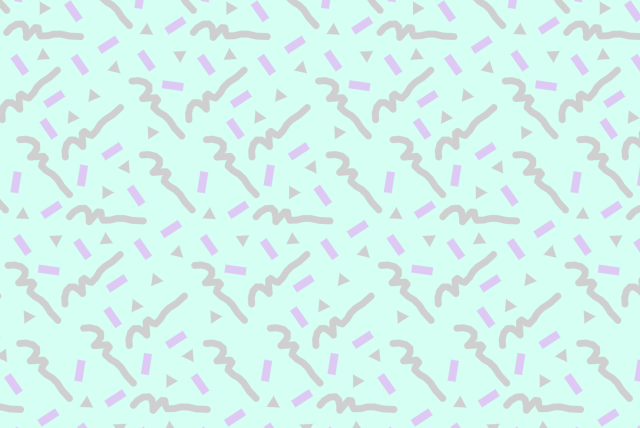
Give the GLSL for this pattern, as a WebGL 2 fragment shader.

```glsl
#version 300 es
precision highp float;

uniform vec2 u_resolution;
out vec4 fragColor;

const vec2 SHEET = vec2(768.0, 512.0);  // design units, y pointing down
const float REPEAT = 224.0;             // horizontal period

const vec3 MINT = vec3(0.83, 1.0, 0.95);
const vec3 GREY = vec3(0.81);
const vec3 LILAC = vec3(0.87, 0.79, 0.96);

// Placements within one repeat: x, y, rotation in degrees
const vec3 BARS[12] = vec3[](
  vec3(58.5, 154, 55), vec3(134.6, 181, -33), vec3(99, 210, -81),
  vec3(19.2, 218, -81), vec3(163.3, 234, 55), vec3(61.8, 251, -33),
  vec3(205.3, 274, -33), vec3(27, 293, 55), vec3(99, 298, 55),
  vec3(171.3, 298, 55), vec3(58.6, 323, 8), vec3(140.3, 339, -33));

const vec3 TRIANGLES[9] = vec3[](
  vec3(86.5, 140.5, 5), vec3(33.5, 379, -3), vec3(150.5, 200, 175),
  vec3(127.6, 230.3, 0), vec3(27.3, 257, -87), vec3(67.2, 286.5, 87),
  vec3(127.2, 287, -94), vec3(213, 302, -77), vec3(187, 335, 8));

const vec3 SQUIGGLES[6] = vec3[](
  vec3(127.7, 261.8, 0), vec3(111.2, 334, -45), vec3(111.6, 158.2, -45),
  vec3(53.6, 200, 44.5), vec3(200.8, 218.3, 44.5), vec3(39.6, 350.4, 44.5));

// Centre line of the squiggle, from hooked start to wavy tail
const vec2 STROKE[17] = vec2[](
  vec2(0, 0), vec2(5, -5.7), vec2(12, -9.8), vec2(18.5, -10.2),
  vec2(22.3, -6.5), vec2(23.7, 0), vec2(23.7, 6), vec2(28.5, 0.5),
  vec2(34.3, -5.8), vec2(37.8, -5.5), vec2(38.7, 0.5), vec2(40.7, 4.2),
  vec2(49, 4), vec2(57, 2), vec2(65, 2), vec2(76, 4.4), vec2(88.7, 5));
const vec2 STROKE_MIDDLE = vec2(44.4, 2.5);

// Point in the local frame of the nearest horizontal copy of a placement
vec2 toLocal(vec2 p, vec3 placement) {
  vec2 q = p - placement.xy;
  q.x = mod(q.x + 0.5 * REPEAT, REPEAT) - 0.5 * REPEAT;
  float a = radians(placement.z);
  float c = cos(a), s = sin(a);
  return vec2(c * q.x + s * q.y, c * q.y - s * q.x);
}

// Each row is sheared sideways, with slightly uneven spacing
vec2 rowOffset(float row) {
  return vec2(76.0, 223.0) * row + vec2(0.7, 2.5) * row * row;
}

float sdBox(vec2 q, vec2 halfSize) {
  vec2 d = abs(q) - halfSize;
  return length(max(d, 0.0)) + min(max(d.x, d.y), 0.0);
}

float sdTriangle(vec2 q, float inradius) {
  return max(-q.x, 0.5 * q.x + 0.866 * abs(q.y)) - inradius;
}

float sdSegment(vec2 q, vec2 a, vec2 b) {
  vec2 edge = b - a;
  float t = clamp(dot(q - a, edge) / dot(edge, edge), 0.0, 1.0);
  return length(q - a - edge * t);
}

float sdSquiggle(vec2 q, float radius) {
  float d = 1e3;
  for (int i = 0; i < 16; i++) {
    d = min(d, sdSegment(q, STROKE[i], STROKE[i + 1]));
  }
  return d - radius;
}

float coverage(float d, float pixel) {
  return 1.0 - smoothstep(-0.75 * pixel, 0.75 * pixel, d);
}

void main() {
  vec2 uv = gl_FragCoord.xy / u_resolution;
  vec2 p = vec2(uv.x, 1.0 - uv.y) * SHEET;
  float pixel = SHEET.x / u_resolution.x;

  float greyDist = 1e3;
  float lilacDist = 1e3;
  for (int row = -1; row <= 1; row++) {
    vec2 q = p - rowOffset(float(row));
    for (int i = 0; i < 12; i++) {
      lilacDist = min(lilacDist, sdBox(toLocal(q, BARS[i]), vec2(12.7, 4.8)));
    }
    for (int i = 0; i < 9; i++) {
      greyDist = min(greyDist, sdTriangle(toLocal(q, TRIANGLES[i]), 4.6));
    }
    for (int i = 0; i < 6; i++) {
      vec2 local = toLocal(q, SQUIGGLES[i]) + STROKE_MIDDLE;
      greyDist = min(greyDist, sdSquiggle(local, 4.1));
    }
  }

  vec3 color = mix(MINT, LILAC, coverage(lilacDist, pixel));
  color = mix(color, GREY, coverage(greyDist, pixel));
  fragColor = vec4(color, 1.0);
}
```
